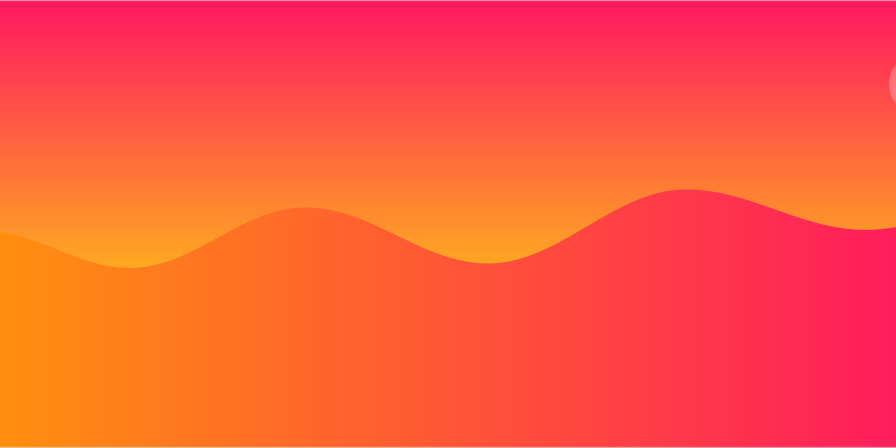
This background is drawn by a Shadertoy shader. Its source:

```glsl
// A warm sunset backdrop: a vertical pink-to-amber sky above a rolling hill
// shaded from orange to pink. The ridge eases by cosine between its crests
// and troughs; a pale disc peeks in from the right-hand side.

const float PI = 3.14159265;
const vec3 SKY_TOP = vec3(1.0, 0.09, 0.38);
const vec3 SKY_LOW = vec3(1.0, 0.66, 0.13);
const vec3 HILL_LEFT = vec3(1.0, 0.56, 0.06);
const vec3 HILL_RIGHT = vec3(1.0, 0.115, 0.36);
const vec3 PALE = vec3(1.0);

// Turning points of the ridge: x and height, in canvas heights
const int TURNS = 7;
const vec2 RIDGE[TURNS] = vec2[TURNS](
    vec2(-0.035, 0.484), vec2(0.290, 0.402), vec2(0.682, 0.537),
    vec2(1.089, 0.412), vec2(1.531, 0.577), vec2(1.932, 0.487),
    vec2(2.340, 0.575));

// Coverage of a shape from its signed distance (negative is inside)
float coverage(float dist, float pixel) {
    return clamp(0.5 - dist / pixel, 0.0, 1.0);
}

// Cosine easing from one turning point to the next
float easeBetween(vec2 a, vec2 b, float x) {
    float t = clamp((x - a.x) / (b.x - a.x), 0.0, 1.0);
    return mix(a.y, b.y, 0.5 - 0.5 * cos(PI * t));
}

float ridgeHeight(float x) {
    float height = RIDGE[0].y;
    for (int i = 0; i < TURNS - 1; i++) {
        if (x >= RIDGE[i].x) height = easeBetween(RIDGE[i], RIDGE[i + 1], x);
    }
    return height;
}

// Approximate distance to the ridge, corrected for its slope
float hillDistance(vec2 p, float pixel) {
    float height = ridgeHeight(p.x);
    float slope = (ridgeHeight(p.x + pixel) - height) / pixel;
    return (p.y - height) / sqrt(1.0 + slope * slope);
}

void mainImage(out vec4 fragColor, in vec2 fragCoord) {
    float pixel = 1.0 / iResolution.y;
    vec2 p = fragCoord * pixel;
    p.x *= 2.0 * iResolution.y / iResolution.x;

    // Sky
    float skyDepth = clamp((1.0 - p.y) / 0.6, 0.0, 1.0);
    vec3 color = mix(SKY_TOP, SKY_LOW, skyDepth);

    // Disc at the right-hand side
    float disc = length(p - vec2(2.055, 0.8125)) - 0.0703;
    color = mix(color, PALE, 0.25 * coverage(disc, pixel));

    // Hill
    vec3 hill = mix(HILL_LEFT, HILL_RIGHT, clamp(p.x * 0.5, 0.0, 1.0));
    color = mix(color, hill, coverage(hillDistance(p, pixel), pixel));

    // Hairline along the top and bottom edges
    float rim = min(p.y, 1.0 - p.y) - 0.0026;
    color = mix(color, PALE, 0.5 * coverage(rim, pixel));

    fragColor = vec4(color, 1.0);
}
```
